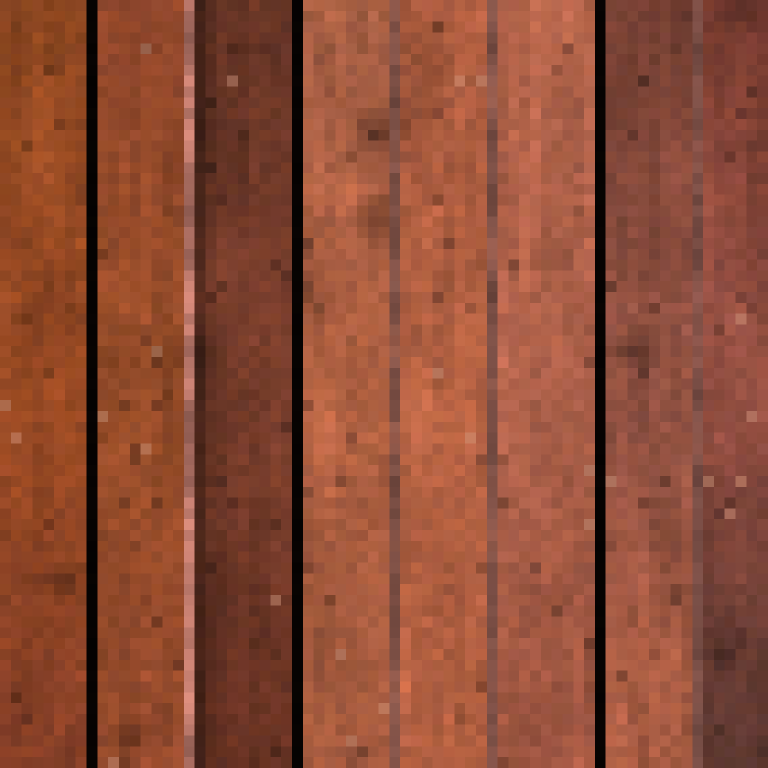
Write a Shadertoy shader that draws this texture.

```glsl
// Eight upright reddish wood planks in a coarse mosaic, split by black, pale and grey seams.

const float CELLS = 71.0;         // mosaic cells across and down
const float SEAM_START = 8.35;    // first seam, in cells
const float SEAM_PITCH = 9.34;    // seam spacing, in cells
const int   PLANKS = 8;
const int   KNOTS = 10;
const int   AA = 2;               // samples per axis
const float GRAIN_AMOUNT = 0.17;
const float PATCH_AMOUNT = 0.13;
const float SPECKLE_AMOUNT = 0.11;
const float KNOT_DEPTH = 0.32;
const float SHADOW_DEPTH = 0.34;
const int   PALE_SEAM = 1;

const vec3 GAP  = vec3(0.025, 0.012, 0.008);
const vec3 PALE = vec3(0.70, 0.45, 0.40);
const vec3 GREY = vec3(0.47, 0.31, 0.28);
const vec3 CHIP = vec3(0.78, 0.56, 0.46);

// Plank colours at the top, middle and bottom, left to right.
const vec3 TOP[PLANKS] = vec3[](
    vec3(0.56, 0.28, 0.13), vec3(0.57, 0.28, 0.17), vec3(0.41, 0.21, 0.15), vec3(0.67, 0.38, 0.27),
    vec3(0.67, 0.36, 0.25), vec3(0.70, 0.39, 0.29), vec3(0.46, 0.25, 0.20), vec3(0.50, 0.25, 0.20));
const vec3 MIDDLE[PLANKS] = vec3[](
    vec3(0.60, 0.29, 0.14), vec3(0.59, 0.30, 0.16), vec3(0.47, 0.24, 0.17), vec3(0.69, 0.38, 0.26),
    vec3(0.70, 0.38, 0.26), vec3(0.68, 0.38, 0.29), vec3(0.57, 0.32, 0.26), vec3(0.58, 0.31, 0.26));
const vec3 BOTTOM[PLANKS] = vec3[](
    vec3(0.53, 0.25, 0.15), vec3(0.60, 0.30, 0.18), vec3(0.41, 0.20, 0.14), vec3(0.64, 0.35, 0.24),
    vec3(0.71, 0.38, 0.26), vec3(0.61, 0.33, 0.25), vec3(0.66, 0.36, 0.26), vec3(0.37, 0.22, 0.19));

float hash(vec2 p) {
    vec3 q = fract(vec3(p.xyx) * 0.1031);
    q += dot(q, q.yzx + 33.33);
    return fract((q.x + q.y) * q.z);
}

vec2 gradient(vec2 p) {
    float angle = 6.2832 * hash(p);
    return vec2(cos(angle), sin(angle));
}

float gradientNoise(vec2 p) {
    vec2 i = floor(p), f = p - i;
    vec2 u = f * f * f * (f * (f * 6.0 - 15.0) + 10.0);
    vec2 e = vec2(0.0, 1.0);
    return mix(mix(dot(gradient(i), f), dot(gradient(i + e.yx), f - e.yx), u.x),
               mix(dot(gradient(i + e), f - e), dot(gradient(i + 1.0), f - 1.0), u.x), u.y);
}

float seamCell(int i) { return floor(SEAM_START + SEAM_PITCH * float(i)); }

// Darkness of soft knots scattered over the planks.
float knots(vec2 cell) {
    float dark = 0.0;
    for (int i = 0; i < KNOTS; i++) {
        float n = float(i);
        vec2 centre = CELLS * vec2(hash(vec2(n, 3.7)), hash(vec2(n, 9.1)));
        vec2 size = vec2(1.2, 1.0) * mix(0.8, 2.2, hash(vec2(n, 5.3)));
        vec2 d = (cell - centre) / size;
        dark = max(dark, exp(-dot(d, d)));
    }
    return dark;
}

vec3 woodColor(vec2 cell, int plank, float fromSeam) {
    float y = cell.y / CELLS;
    vec3 color = mix(BOTTOM[plank], MIDDLE[plank], smoothstep(0.0, 0.5, y));
    color = mix(color, TOP[plank], smoothstep(0.5, 1.0, y));

    vec2 shift = vec2(17.3, 41.9) * float(plank);
    float grain = gradientNoise(cell * vec2(0.55, 0.06) + shift);
    float patches = gradientNoise(cell * vec2(0.19, 0.13) + shift + 7.0);
    float speckle = hash(cell + 11.0) + hash(cell + 57.0) - 1.0;
    color *= 1.0 + GRAIN_AMOUNT * grain + PATCH_AMOUNT * patches + SPECKLE_AMOUNT * speckle;
    color.r += 0.03 * (hash(cell + 83.0) - 0.5);
    color.b += 0.03 * (hash(cell + 29.0) - 0.5);

    // Knots, rare pits and rare pale chips
    color *= 1.0 - KNOT_DEPTH * knots(cell);
    color *= 1.0 - 0.22 * step(0.982, hash(cell + 131.0));
    color = mix(color, CHIP, 0.5 * step(0.993, hash(cell + 211.0)));

    // Shadow cast beside the pale seam
    if (plank == PALE_SEAM + 1) color *= 1.0 - SHADOW_DEPTH * exp(0.9 * (1.0 - fromSeam));
    return color;
}

vec3 seamColor(vec2 cell, int seam, vec3 wood) {
    if (seam == 0 || seam == 2 || seam == 5) return GAP * (0.7 + 0.6 * hash(cell));
    float wear = gradientNoise(vec2(cell.y * 0.22, float(seam) * 13.7));
    float tone = 1.0 + 0.35 * wear + 0.22 * (hash(cell + 5.0) - 0.5);
    if (seam == PALE_SEAM) return PALE * tone;
    return mix(GREY * tone, wood, 0.12 + 0.3 * smoothstep(0.0, 0.5, wear));
}

vec3 mosaic(vec2 uv) {
    vec2 cell = floor(uv * CELLS);
    int plank = clamp(int(ceil((cell.x + 1.0 - SEAM_START) / SEAM_PITCH)), 0, PLANKS - 1);
    float fromSeam = cell.x - seamCell(plank - 1);
    vec3 wood = woodColor(cell, plank, fromSeam);
    return plank > 0 && fromSeam < 0.5 ? seamColor(cell, plank - 1, wood) : wood;
}

void mainImage(out vec4 fragColor, in vec2 fragCoord) {
    vec3 sum = vec3(0.0);
    for (int i = 0; i < AA * AA; i++) {
        vec2 offset = (vec2(i % AA, i / AA) + 0.5) / float(AA) - 0.5;
        sum += mosaic((fragCoord + offset) / iResolution.xy);
    }
    fragColor = vec4(clamp(sum / float(AA * AA), 0.0, 1.0), 1.0);
}
```
